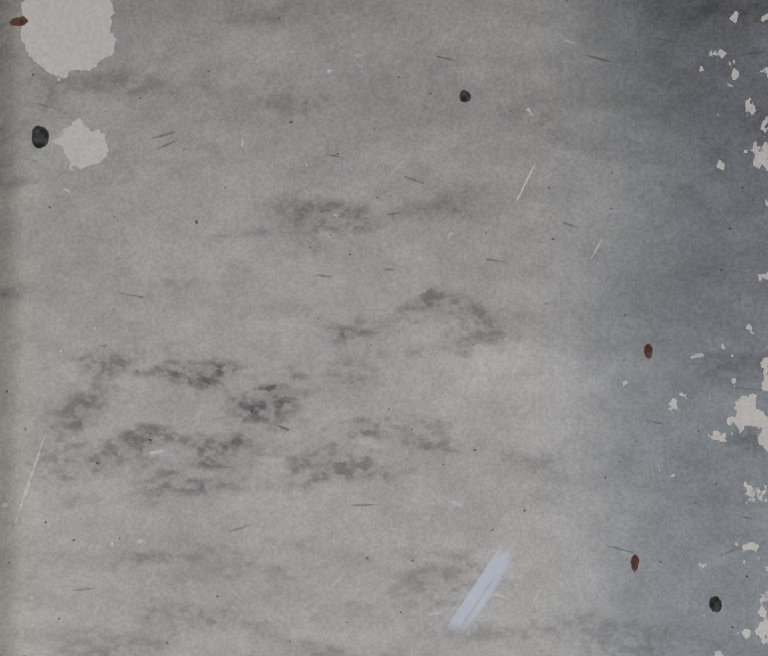
This texture is drawn by a Shadertoy shader. Its source:

```glsl
// Worn grey painted metal: scuffs, scratches, flaked patches, bolts and a chipped blue-grey right edge.

const vec3 WARM_GREY = vec3(1.008, 0.998, 0.994);
const vec3 COOL_GREY = vec3(0.975, 0.998, 1.040);
const vec3 BARE_COAT = vec3(0.715, 0.700, 0.685);
const vec3 CHALK_BLUE = vec3(0.69, 0.72, 0.78);
const vec3 SOOT = vec3(0.16, 0.16, 0.165);
const vec3 RUST = vec3(0.27, 0.17, 0.13);

float hash(vec2 p) {
    vec3 q = fract(vec3(p.xyx) * 0.1031);
    q += dot(q, q.yzx + 33.33);
    return fract((q.x + q.y) * q.z);
}

float noise(vec2 p) {
    vec2 i = floor(p), f = fract(p);
    f = f * f * (3.0 - 2.0 * f);
    return mix(mix(hash(i), hash(i + vec2(1, 0)), f.x),
               mix(hash(i + vec2(0, 1)), hash(i + vec2(1, 1)), f.x), f.y);
}

float fbm(vec2 p) {
    float sum = 0.0, amp = 0.52;
    for (int i = 0; i < 5; i++) {
        sum += amp * noise(p);
        p = mat2(1.6, 1.2, -1.2, 1.6) * p + 17.3;
        amp *= 0.5;
    }
    return sum;
}

float cover(float dist, float soft) {
    return 1.0 - smoothstep(-soft, soft, dist);
}

// Irregular disc; size holds the two radii
float blob(vec2 p, vec2 centre, vec2 size, float rough, float freq, float soft) {
    float r = min(size.x, size.y);
    float d = (length((p - centre) / size) - 1.0) * r;
    return cover(d + (fbm(p * freq) - 0.5) * rough, soft);
}

// Tapered, slightly broken line from a to b
float scratch(vec2 p, vec2 a, vec2 b, float width, float soft) {
    vec2 ab = b - a;
    float t = clamp(dot(p - a, ab) / dot(ab, ab), 0.0, 1.0);
    float d = length(p - a - ab * t) + (noise(p * 130.0) - 0.5) * width * 1.6;
    return cover(d - width * (0.4 + 2.4 * t * (1.0 - t)), soft);
}

// Random strokes, at most one per grid cell
float scatter(vec2 p, float cells, float chance, float len, float width, float tilt, float spread, float seed, float soft) {
    float mask = 0.0;
    vec2 cell = floor(p * cells);
    for (int j = -1; j <= 1; j++)
    for (int i = -1; i <= 1; i++) {
        vec2 id = cell + vec2(i, j) + seed;
        if (hash(id) > chance) continue;
        vec2 mid = (id - seed + vec2(hash(id + 3.1), hash(id + 7.7))) / cells;
        float angle = tilt + (hash(id + 11.9) - 0.5) * spread;
        vec2 arm = len * mix(0.25, 1.0, hash(id + 19.3)) * vec2(cos(angle), sin(angle));
        float strength = mix(0.4, 1.0, hash(id + 23.7));
        mask = max(mask, strength * scratch(p, mid - arm, mid + arm, width, soft));
    }
    return mask;
}

// Broad light falloff plus mottling and fine grain
vec3 paint(vec2 p, vec2 uv) {
    float cool = smoothstep(0.70, 0.95, uv.x + (fbm(p * 4.0) - 0.5) * 0.12);
    float tone = mix(0.605, 0.535, smoothstep(0.30, 1.0, uv.y));
    tone -= 0.035 * smoothstep(0.93, 1.0, uv.y);
    tone -= cool * mix(0.10, 0.16, uv.y);
    tone -= 0.10 * (1.0 - smoothstep(0.0, 0.035, uv.x));
    tone += (fbm(p * vec2(4.0, 7.0) + 5.0) - 0.5) * 0.09;
    tone += (fbm(p * vec2(22.0, 34.0)) - 0.5) * 0.08;
    tone += (noise(p * 150.0) - 0.5) * 0.025 + (noise(p * 330.0) - 0.5) * 0.055;
    vec3 tint = mix(WARM_GREY, COOL_GREY, cool);
    tint.b -= 0.035 * (1.0 - smoothstep(0.0, 0.12, uv.x));
    return tone * tint;
}

// Dark horizontal rubbing, densest left of the middle
float smudges(vec2 p) {
    vec2 q = p + 0.05 * vec2(noise(p * 9.0), noise(p * 9.0 + 40.0));
    float zone = 0.3 + 0.7 * exp(-dot((p - vec2(0.38, 0.46)) * vec2(3.0, 4.5), (p - vec2(0.38, 0.46)) * vec2(3.0, 4.5)));
    float patches = smoothstep(0.52, 0.78, fbm(q * vec2(7.0, 17.0) + 31.0));
    float speckle = smoothstep(0.35, 0.70, fbm(p * vec2(75.0, 100.0)));
    return zone * patches * (0.4 + 0.9 * speckle);
}

// Flakes that crowd toward the right border
float edgeChips(vec2 p, vec2 uv) {
    float crowd = smoothstep(0.84, 1.02, uv.x + (fbm(p * 7.0 + 60.0) - 0.5) * 0.16);
    float band = exp(-pow((uv.y - 0.35 + (uv.x - 0.9) * 0.2) * 28.0, 2.0)) * smoothstep(0.82, 0.87, uv.x);
    float limit = 0.84 - 0.25 * crowd - 0.16 * band;
    return smoothstep(limit, limit + 0.05, fbm(p * vec2(42.0, 36.0) + 9.0));
}

// Chalky smear of parallel streaks leaning right
float smear(vec2 p, vec2 centre, float soft) {
    vec2 dir = normalize(vec2(0.55, 0.83)), q = p - centre;
    vec2 local = vec2(dot(q, vec2(dir.y, -dir.x)), dot(q, dir));
    float streak = noise(local * vec2(190.0, 9.0) + 70.0);
    float ends = cover(abs(local.y) - 0.055 - 0.025 * streak, 0.012);
    return ends * cover(abs(local.x) - 0.017, 0.005 + soft) * smoothstep(0.15, 0.65, streak);
}

void mainImage(out vec4 fragColor, in vec2 fragCoord) {
    vec2 uv = fragCoord / iResolution.xy;
    vec2 p = fragCoord / iResolution.y;
    float soft = max(0.0012, 0.8 / iResolution.y);
    vec3 col = paint(p, uv);

    // Dark wear
    col *= 1.0 - 0.33 * smudges(p);
    col = mix(col, SOOT, 0.40 * scatter(p, 8.0, 0.28, 0.022, 0.0012, 0.0, 1.0, 50.0, soft * 1.5));
    col = mix(col, SOOT, 0.60 * scatter(p, 22.0, 0.18, 0.002, 0.0014, 0.0, 6.0, 90.0, soft));

    // Pale wear
    float pale = scatter(p, 7.0, 0.22, 0.020, 0.0013, 1.15, 0.8, 130.0, soft);
    pale = max(pale, scatter(p, 10.0, 0.13, 0.010, 0.0026, 0.0, 0.9, 170.0, soft));
    pale = max(pale, scratch(p, vec2(0.024, 0.205), vec2(0.068, 0.335), 0.0016, soft));
    pale = max(pale, scratch(p, vec2(0.783, 0.685), vec2(0.816, 0.750), 0.0016, soft));
    pale = max(pale, edgeChips(p, uv));
    pale = max(pale, blob(p, vec2(0.108, 0.955), vec2(0.072, 0.088), 0.085, 17.0, soft));
    pale = max(pale, blob(p, vec2(0.125, 0.777), vec2(0.034, 0.028), 0.050, 30.0, soft));
    vec3 coat = BARE_COAT + (noise(p * 260.0) - 0.5) * 0.05;
    col = mix(col, coat * mix(1.0, 0.94, uv.y), pale * 0.92);
    col = mix(col, CHALK_BLUE, 0.75 * smear(p, vec2(0.730, 0.095), soft));

    // Bolts and rust spots
    float bolts = blob(p, vec2(0.061, 0.792), vec2(0.013, 0.017), 0.008, 50.0, soft);
    bolts = max(bolts, blob(p, vec2(0.710, 0.853), vec2(0.010, 0.009), 0.007, 60.0, soft));
    bolts = max(bolts, blob(p, vec2(1.093, 0.078), vec2(0.010, 0.012), 0.012, 70.0, soft));
    float rust = blob(p, vec2(0.988, 0.465), vec2(0.006, 0.011), 0.007, 60.0, soft);
    rust = max(rust, blob(p, vec2(0.968, 0.140), vec2(0.006, 0.012), 0.007, 60.0, soft));
    rust = max(rust, blob(p, vec2(0.030, 0.967), vec2(0.014, 0.008), 0.010, 50.0, soft));
    col = mix(col, SOOT + 0.16 * (noise(p * 140.0) - 0.4), bolts * 0.95);
    col = mix(col, RUST + 0.12 * (noise(p * 150.0) - 0.4), rust * 0.9);

    fragColor = vec4(clamp(col, 0.0, 1.0), 1.0);
}
```
